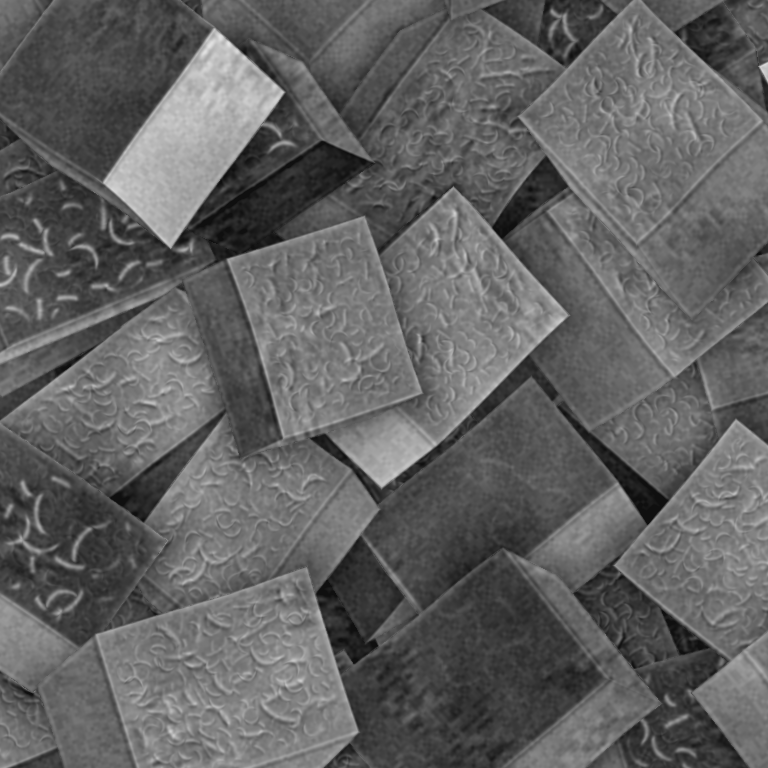
Give the GLSL for this texture, as a Shadertoy shader.

```glsl
// A heap of grey stone blocks with worn, carved faces and soft shadows.
#define PITCH 0.27
#define SIDE 5
#define BLOCKS 50
#define TILT 0.62
#define EDGE 0.0022
#define WARP 0.010
#define SHADOW 0.38
#define CARVE 0.20
#define GRAIN 0.085
#define DARK_SHARE 0.27
#define GAP_TONE 0.24

vec4 hash4(vec2 p) {
    vec4 q = fract(p.xyxy * vec4(0.1031, 0.1030, 0.0973, 0.1099));
    q += dot(q, q.wzxy + 33.33);
    return fract((q.xxyz + q.yzzw) * q.zywx);
}

float noise(vec2 p) {
    vec2 i = floor(p), f = fract(p);
    f = f * f * (3.0 - 2.0 * f);
    return mix(mix(hash4(i).x, hash4(i + vec2(1, 0)).x, f.x),
               mix(hash4(i + vec2(0, 1)).x, hash4(i + vec2(1, 1)).x, f.x), f.y);
}

float fbm(vec2 p) {
    return 0.55 * noise(p) + 0.3 * noise(p * 2.1 + 7.3) + 0.15 * noise(p * 4.3 + 3.1);
}

mat2 rotate(float a) {
    return mat2(cos(a), sin(a), -sin(a), cos(a));
}

// Short bent strokes: x is the raised ridge, y its lit and shaded flanks.
vec2 strokes(vec2 p, float width) {
    vec2 cell = floor(p), result = vec2(0);
    for (int y = -1; y <= 1; y++)
    for (int x = -1; x <= 1; x++) {
        vec2 id = cell + vec2(x, y);
        vec4 h = hash4(id + 91.0);
        float angle = floor(h.z * 6.0) * 0.5236 + h.w * 0.4;
        vec2 q = (p - id - 0.2 - 0.6 * h.xy) * rotate(angle);
        q.y += (h.w - 0.5) * 2.2 * q.x * q.x;
        float beyond = max(abs(q.x) - mix(0.15, 0.6, h.y), 0.0);
        float across = q.y / width;
        float ridge = exp(-across * across - beyond * beyond / (width * width));
        result.x = max(result.x, ridge);
        result.y += ridge * across * cos(angle + 0.7) * 2.0;
    }
    return result;
}

void mainImage(out vec4 fragColor, in vec2 fragCoord) {
    vec2 uv = fragCoord / iResolution.y;
    vec2 p = uv + WARP * (vec2(noise(uv * 7.0), noise(uv * 7.0 + 40.0)) - 0.5);

    // Dim rubble between the blocks
    float tone = GAP_TONE + 0.25 * (fbm(uv * 6.0) - 0.4);
    float carving = 0.0, darkFace = 0.0;
    vec2 faceUv = uv;

    for (int i = 0; i < BLOCKS; i++) {
        int k = (i * 7) % (SIDE * SIDE);
        float layer = float(i / (SIDE * SIDE));
        vec2 cell = vec2(k % SIDE, k / SIDE);
        vec4 shape = hash4(cell + 13.0 + layer * 57.0);
        vec4 look = hash4(cell + 131.0 + layer * 29.0);
        vec4 place = hash4(cell + 211.0 + layer * 83.0);

        // Placement, face size and the direction in which the sides recede
        vec2 center = (cell + 0.5 * layer - 0.25 + 0.65 * (place.xy - 0.5)) * PITCH;
        float angle = TILT + (shape.x - 0.5) * 0.75 + step(0.6, place.z) * 1.5708;
        vec2 q = (p - center) * rotate(angle);
        vec2 halfSize = vec2(mix(0.10, 0.17, shape.y), mix(0.08, 0.125, shape.z));
        float fall = -1.5708 + (place.w - 0.5) * 2.4;
        vec2 depth = vec2(cos(fall), sin(fall)) * mix(0.06, 0.14, shape.w) * rotate(angle);
        vec2 along = normalize(depth);

        // Outline of the face swept along the depth, then the face itself
        vec2 hull = abs(q - 0.5 * depth) - halfSize - 0.5 * abs(depth);
        float strip = abs(q.x * along.y - q.y * along.x) - dot(halfSize, abs(along.yx));
        float body = max(max(hull.x, hull.y), strip);
        vec2 rim = abs(q) - halfSize;
        float face = max(rim.x, rim.y);

        // Two receding sides split by the line through the near corner
        vec2 corner = q - sign(depth) * halfSize;
        float split = corner.x * along.y - corner.y * along.x;
        float whichSide = smoothstep(-EDGE, EDGE, split);
        float reach = clamp(dot(corner, along) / length(depth), 0.0, 1.0);
        float sideA = mix(0.30, 0.56, look.z) + 0.34 * step(0.83, look.y);
        float sideB = mix(0.24, 0.50, look.w) - 0.16 * step(0.75, look.y);
        float sides = mix(sideA, sideB, whichSide) + 0.12 * (0.4 - reach);
        sides += 0.13 * exp(-abs(split) * 260.0) * (0.5 - whichSide);

        // Worn top face
        float isDark = step(look.x, DARK_SHARE);
        float isBright = step(0.93, look.x);
        float top = mix(mix(0.40, 0.53, look.y), mix(0.23, 0.31, look.z), isDark);
        top = mix(top, 0.76, isBright) + 0.35 * dot(q, look.zw - 0.5);

        float onTop = smoothstep(EDGE, -EDGE, face);
        float inside = smoothstep(EDGE, -EDGE, body);
        float surface = mix(sides, top, onTop);
        surface += 0.10 * exp(-pow((face + 0.001) / 0.0022, 2.0));
        surface -= 0.10 * exp(-pow((face - 0.004) / 0.003, 2.0));
        surface += 0.07 * exp(-pow((body + 0.004) / 0.003, 2.0));

        tone *= 1.0 - SHADOW * exp(-max(body, 0.0) * 42.0);
        tone = mix(tone, surface, inside);
        float plain = max(isBright, step(0.82, look.w));
        float carved = smoothstep(-0.006, -0.022, face) * (1.0 - 0.85 * plain);
        carving = mix(carving, carved, inside);
        darkFace = mix(darkFace, isDark, inside);
        if (body < 0.0) faceUv = q + place.xy * 9.0 + 5.0;
    }

    // Large strokes and finer scratches on the carved faces
    float patches = smoothstep(0.30, 0.55, fbm(faceUv * 13.0));
    vec2 bold = strokes(faceUv * 27.0, 0.11);
    vec2 fine = strokes(faceUv * 62.0, 0.17);
    float pale = bold.x * mix(0.25, 1.5, darkFace) + bold.y * 0.75;
    float scratch = fine.y * 0.45 + (fine.x - 0.4) * 0.22;
    tone += CARVE * carving * (pale * patches + scratch * (1.0 - 0.6 * darkFace));

    // Cloudy stains, rough patches and grain
    float rough = smoothstep(0.45, 0.7, fbm(faceUv * 9.0 + 20.0));
    tone += 0.24 * (fbm(uv * 8.0 + 4.0) - 0.5);
    tone += 0.20 * rough * (noise(faceUv * vec2(65.0, 150.0)) - 0.55);
    tone += GRAIN * (noise(faceUv * 210.0) - 0.5);
    fragColor = vec4(vec3(clamp(tone, 0.06, 0.90)), 1.0);
}
```
